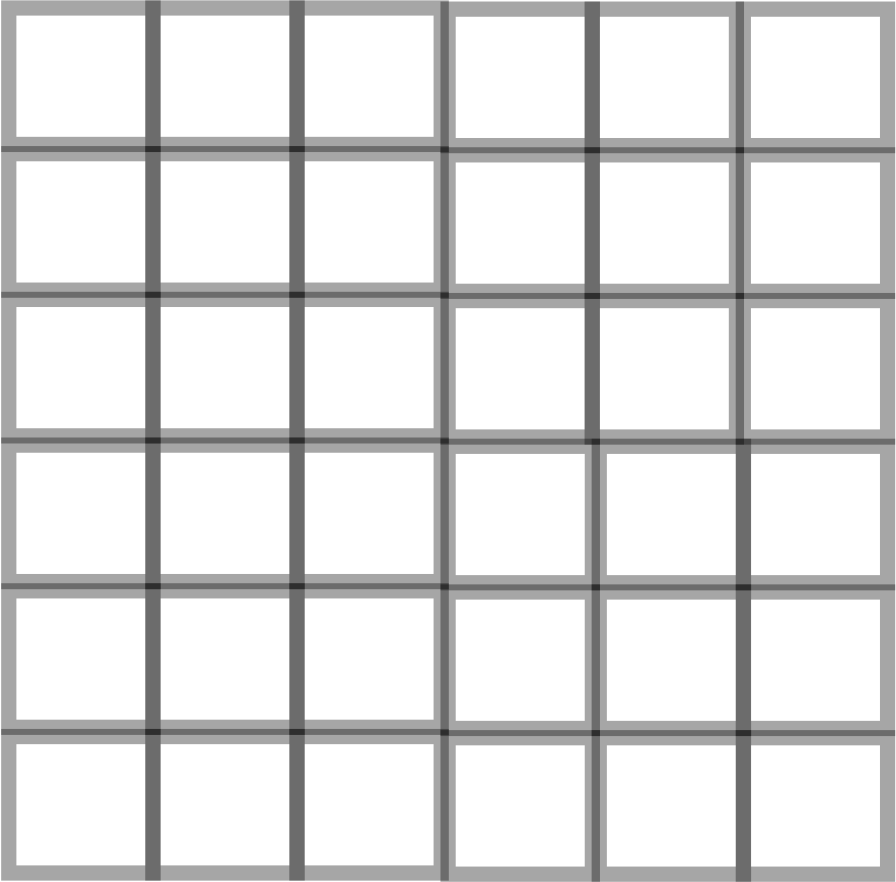
Give the GLSL for this pattern, as a Shadertoy shader.

```glsl
// A six by six grid of translucent grey frames that overlap their neighbours.
// Each frame is an outer box minus an inner box; frames are multiplied together,
// so overlaps darken. A few joints are looser, which shifts the later columns.

const int COUNT = 6;
const vec2 CANVAS = vec2(1.0, 0.98438);       // canvas size in canvas widths
const vec2 MARGIN = vec2(0.0013, 0.0004);
const vec2 PITCH = vec2(0.1608, 0.16263);
const vec2 FRAME_SIZE = vec2(0.178, 0.1693);
const float STROKE = 0.017;
const float SLACK = 0.0079;                   // extra step at a loose joint
const float DROP = 0.0013;                    // sag of the right-hand columns
const float INK = 0.65;                       // light passed by one layer

// Smooth coverage of an axis-aligned box from lo to hi
float boxCover(vec2 p, vec2 lo, vec2 hi, vec2 pixel) {
    vec2 inside = clamp(min(p - lo, hi - p) / pixel + 0.5, 0.0, 1.0);
    return inside.x * inside.y;
}

// Coverage of a hollow frame with its stroke lying inside its outer edge
float frameCover(vec2 p, vec2 corner, vec2 size, float stroke, vec2 pixel) {
    float outer = boxCover(p, corner, corner + size, pixel);
    float inner = boxCover(p, corner + stroke, corner + size - stroke, pixel);
    return outer - inner;
}

// Upper-left corner of a frame; the second loose joint depends on the row
vec2 frameCorner(vec2 cell) {
    float rightHalf = step(2.5, cell.x);
    float secondJoint = cell.y < 2.5 ? 4.5 : 3.5;
    float looseJoints = rightHalf + step(secondJoint, cell.x);
    return MARGIN + PITCH * cell + vec2(SLACK * looseJoints, DROP * rightHalf);
}

void mainImage(out vec4 fragColor, in vec2 fragCoord) {
    // Canvas units with y running down from the top
    vec2 uv = fragCoord / iResolution.xy;
    vec2 p = vec2(uv.x, 1.0 - uv.y) * CANVAS;
    vec2 pixel = CANVAS / iResolution.xy;

    // Stack the frames as layers of translucent ink on white
    float light = 1.0;
    for (int row = 0; row < COUNT; row++) {
        for (int column = 0; column < COUNT; column++) {
            vec2 corner = frameCorner(vec2(column, row));
            float cover = frameCover(p, corner, FRAME_SIZE, STROKE, pixel);
            light *= mix(1.0, INK, cover);
        }
    }
    fragColor = vec4(vec3(light), 1.0);
}
```
